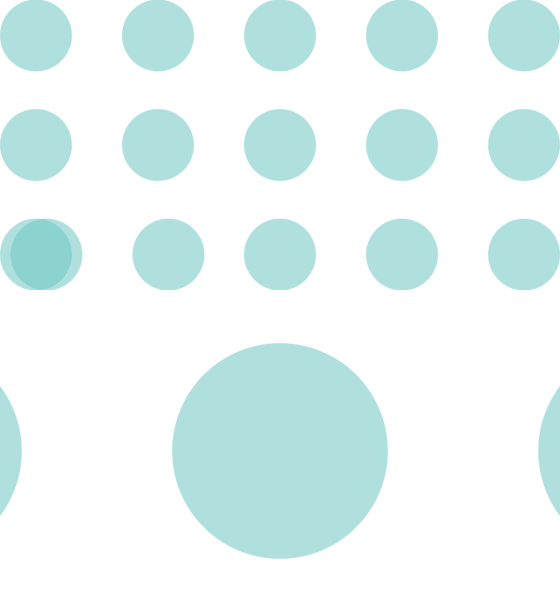
Top, the full canvas; bottom, a detail of the centre.
Reproduce this pattern procedurally as a WebGL 2 fragment shader.

```glsl
#version 300 es
precision highp float;

#define COLUMNS 5
#define ROWS 3
#define RADIUS 0.0642
#define PITCH vec2(0.2179, 0.1957)
#define SHIFT 0.0187
#define SHIFTED_COLUMNS 2
#define INK vec3(0.436, 0.782, 0.764)
#define PAPER vec3(1.0)
#define OPACITY 0.55

uniform vec2 u_resolution;
out vec4 outColor;

// Antialiased disc coverage, in units of the canvas width
float disc(vec2 p, vec2 center) {
    float pixel = 1.0 / u_resolution.x;
    float d = length(p - center) - RADIUS;
    return 1.0 - smoothstep(-0.75 * pixel, 0.75 * pixel, d);
}

// Center of a grid cell, measured from the middle of the canvas
vec2 cellCenter(int column, int row) {
    vec2 middle = 0.5 * vec2(COLUMNS - 1, ROWS - 1);
    return (vec2(column, row) - middle) * PITCH;
}

void main() {
    vec2 p = (gl_FragCoord.xy - 0.5 * u_resolution) / u_resolution.x;
    vec3 color = PAPER;

    // Regular grid, with the first dots of the bottom row nudged right
    for (int row = 0; row < ROWS; row++) {
        for (int column = 0; column < COLUMNS; column++) {
            vec2 center = cellCenter(column, row);
            if (row == 0 && column < SHIFTED_COLUMNS) center.x += SHIFT;
            color = mix(color, INK, OPACITY * disc(p, center));
        }
    }

    // Extra translucent dot overlapping in the bottom left corner
    color = mix(color, INK, OPACITY * disc(p, cellCenter(0, 0)));

    outColor = vec4(color, 1.0);
}
```
